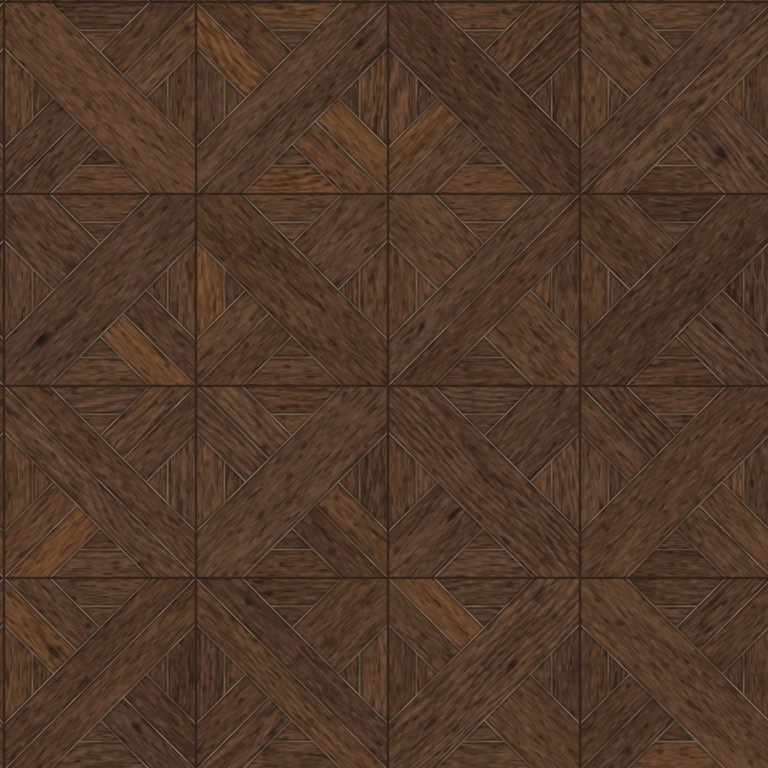
Give the GLSL for this texture, as a three.js fragment shader.

```glsl
// Dark oak parquet: 4 x 4 square panels, each with one long diagonal band over a cut
// crossing band and four side triangles of planks. Distances to the joints draw the
// seams; stretched noise, seeded per plank, draws the grain, tones and knots.
varying vec2 vUv;

float hash(vec2 p) {
  vec3 q = fract(vec3(p.xyx) * 0.1031);
  q += dot(q, q.yzx + 33.33);
  return fract((q.x + q.y) * q.z);
}

float noise(vec2 p) {
  vec2 i = floor(p), f = fract(p);
  f = f * f * (3.0 - 2.0 * f);
  return mix(mix(hash(i), hash(i + vec2(1.0, 0.0)), f.x),
             mix(hash(i + vec2(0.0, 1.0)), hash(i + 1.0), f.x), f.y);
}

// Wood colour; g.x runs along the grain, g.y across it
vec3 wood(vec2 g, vec2 seed, float goldChance) {
  float tone = hash(seed), hue = hash(seed + 17.3), figure = hash(seed + 41.7);
  vec2 w = g + 40.0 * vec2(tone, hue) + 60.0;

  vec3 base = mix(vec3(0.275, 0.187, 0.138), vec3(0.36, 0.245, 0.162), tone);
  base = mix(base, vec3(0.33, 0.245, 0.2), 0.4 * hue);
  base = mix(base, vec3(0.43, 0.285, 0.165), 0.6 * step(1.0 - goldChance, hash(seed + 7.1)));

  // Broad clouds, streaks and fine pores
  float cloud = noise(w * vec2(3.0, 9.0));
  float streak = noise(w * vec2(7.0, 46.0) + 3.0 * cloud);
  float pores = noise(w * vec2(30.0, 105.0));
  vec3 col = base * (0.7 + 0.14 * cloud + 0.2 * streak + 0.28 * pores);

  // Arched growth rings on some planks
  float rings = sin(150.0 * w.y + 24.0 * noise(w * vec2(2.4, 6.0)) + 3.0 * streak);
  col *= 1.0 + 0.13 * rings * smoothstep(0.5, 0.95, figure);

  // Pale worn flecks and dark pits
  float fleck = smoothstep(0.62, 0.92, noise(w * vec2(22.0, 85.0) + 9.0));
  float pit = smoothstep(0.7, 0.95, noise(w * vec2(18.0, 70.0) + 31.0));
  col = mix(col, vec3(0.43, 0.34, 0.27), 0.36 * fleck) * (1.0 - 0.25 * pit);

  // Dark knot on a few planks
  vec2 knot = g - vec2(hash(seed + 3.7) - 0.5, 0.2 * (hash(seed + 9.2) - 0.5));
  float r = length(knot * vec2(1.0, 2.0)) + 0.05 * (streak - 0.5);
  return col * (1.0 - 0.45 * step(0.7, hue) * smoothstep(0.055, 0.0, r));
}

void main() {
  vec2 p = vUv * 4.0 + vec2(-0.021, 0.01);
  vec2 panel = mod(floor(p), 4.0);
  vec2 q = fract(p) - 0.5;

  // Long band alternates direction, with one panel out of step
  bool oddPanel = mod(panel.x + panel.y, 2.0) > 0.5;
  if (panel == vec2(3.0, 2.0)) oddPanel = false;
  vec2 t = oddPanel ? vec2(-q.x, q.y) : q;

  float across = t.x - t.y, along = t.x + t.y;
  float rim = 0.5 - max(abs(q.x), abs(q.y));
  float part, joint, goldChance = 0.0;
  vec2 g;

  if (abs(across) < 0.24) {
    // Long band, sometimes of two planks
    g = vec2(along, across) * 0.707;
    part = 1.0;
    joint = (0.24 - abs(across)) * 0.707;
    if (hash(panel + 5.5) > 0.6) {
      part += step(0.0, across);
      joint = min(joint, abs(across) * 0.707);
    }
  } else if (abs(along) < 0.24) {
    // Crossing band, cut by the long one
    g = vec2(across, along) * 0.707;
    part = 3.0 + step(0.0, across);
    joint = min(0.24 - abs(along), abs(across) - 0.24) * 0.707;
    if (hash(panel + 11.0 * part) > 0.35) {
      part += 2.0 * step(0.0, along);
      joint = min(joint, abs(along) * 0.707);
      goldChance = 0.12;
    }
  } else {
    // Side triangle: base plank and small cap
    bool upright = abs(q.x) > abs(q.y);
    g = upright ? q.yx : q;
    part = 8.0 + 2.0 * step(0.0, g.y) + (upright ? 4.0 : 0.0) + step(0.148, rim);
    joint = min(min(abs(across), abs(along)) - 0.24, 1.414 * abs(rim - 0.148)) * 0.707;
    goldChance = 0.04;
  }

  vec3 col = wood(g, panel * 23.0 + part * 3.17 + 1.0, goldChance);

  // Soft shadow and worn pale line along the plank joints
  float wear = 0.3 + 0.7 * noise(p * 11.0 + 20.0);
  col *= 1.0 - 0.25 * smoothstep(0.02, 0.005, joint);
  col = mix(col, vec3(0.46, 0.39, 0.33), wear * smoothstep(0.008, 0.002, joint));

  // Dark seams between panels
  col = mix(col, vec3(0.16, 0.115, 0.09), 0.75 * smoothstep(0.011, 0.002, rim));

  gl_FragColor = vec4(col, 1.0);
}
```
